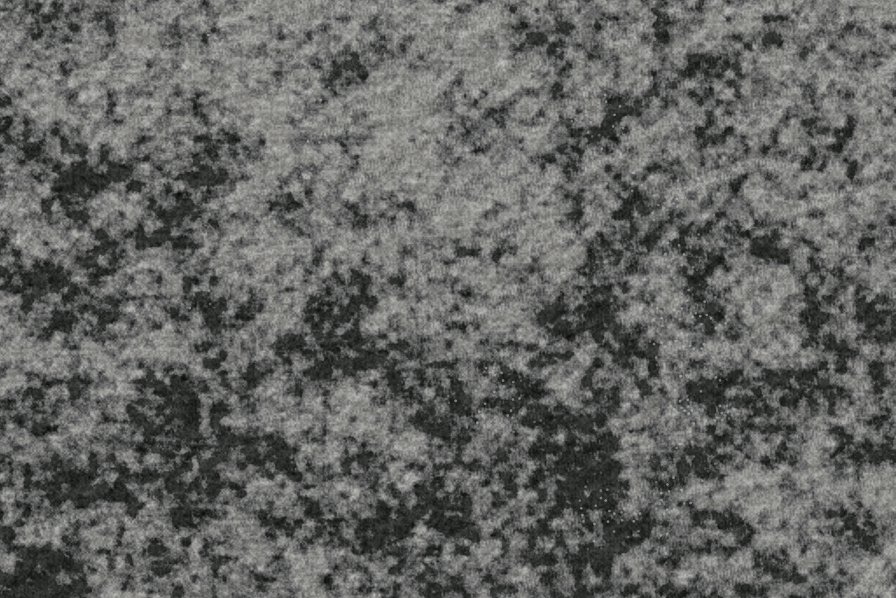
This texture is drawn by a WebGL 1 fragment shader. Its source:

```glsl
precision highp float;
// Weathered grey stone: a pale, pitted surface lit from the upper left, under
// ragged patches of grey stain and near-black lichen. Layered value noise sets
// the cover, a height difference gives the relief, fine noise gives the grain.

uniform vec2 u_resolution;

#define PATCH_SCALE 4.6
#define CLUMP_SCALE 17.0
#define CRUMB_SCALE 64.0
#define PIT_SCALE 42.0
#define GRAIN_SCALE 180.0
#define RELIEF 0.42
#define GRAIN 0.27
#define STONE vec3(0.550, 0.549, 0.538)
#define STAIN vec3(0.380, 0.385, 0.382)
#define LICHEN vec3(0.172, 0.180, 0.173)
#define FLECK vec3(0.72, 0.73, 0.74)

float hash(vec2 cell) {
  return fract(sin(dot(cell, vec2(127.1, 311.7))) * 43758.5453);
}

float noise(vec2 p) {
  vec2 cell = floor(p);
  vec2 f = fract(p);
  f = f * f * (3.0 - 2.0 * f);
  float low = mix(hash(cell), hash(cell + vec2(1.0, 0.0)), f.x);
  float high = mix(hash(cell + vec2(0.0, 1.0)), hash(cell + vec2(1.0, 1.0)), f.x);
  return mix(low, high, f.y);
}

// Turns a point to keep fine layers off the lattice of the others.
vec2 turned(vec2 p) {
  return mat2(0.8, 0.6, -0.6, 0.8) * p;
}

// Four octaves, each turned; the mean is 0.5.
float fbm(vec2 p) {
  float sum = 0.0;
  float weight = 0.5;
  for (int i = 0; i < 4; i++) {
    sum += weight * noise(p);
    p = 2.0 * turned(p) + vec2(17.3, 9.1);
    weight *= 0.5;
  }
  return sum / 0.9375;
}

// Height of the pitted surface, slightly stretched sideways.
float surface(vec2 p) {
  return fbm(p * vec2(0.8, 1.0) * PIT_SCALE + 31.0);
}

// One round dot at a random spot of each cell, present in a share of cells.
float dots(vec2 p, float share) {
  vec2 cell = floor(p);
  vec2 spot = 0.35 + 0.3 * vec2(hash(cell + 3.7), hash(cell + 8.2));
  float dotShape = 1.0 - smoothstep(0.15, 0.38, length(fract(p) - spot));
  return dotShape * step(hash(cell + 5.1), share);
}

void main() {
  vec2 p = gl_FragCoord.xy / u_resolution.y;
  float aspect = u_resolution.x / u_resolution.y;

  // Grain, used both for the edges of the growth and for the tone.
  float coarse = noise(turned(p) * GRAIN_SCALE + 7.0) - 0.5;
  float fine = noise(p.yx * GRAIN_SCALE * 1.9 + 23.0) - 0.5;
  float grain = 0.4 * coarse + 0.6 * fine;

  // Amount of growth: broad patches, clumps and crumbling edges.
  vec2 warp = vec2(noise(p * 9.0 + 3.0), noise(p * 9.0 + 47.0)) - 0.5;
  float patches = fbm((p + 0.06 * warp) * PATCH_SCALE + 5.0) - 0.5;
  float clumps = fbm(p * CLUMP_SCALE + 71.0) - 0.5;
  float crumbs = fbm(p * CRUMB_SCALE + 13.0) - 0.5;
  float growth = 0.5 + 0.44 * patches + 0.50 * clumps + 0.62 * crumbs;
  growth += 0.05 * (0.5 - p.y) + 0.04 * (0.5 - p.x / aspect) - 0.05 * grain;

  // Stone, then soft stain, then sharper lichen.
  float stain = smoothstep(0.36, 0.57, growth);
  float lichen = smoothstep(0.535, 0.67, growth);
  vec3 color = mix(STONE, STAIN, stain);
  color = mix(color, LICHEN, lichen);

  // Relief and grain, weaker on the dark growth.
  float slope = surface(p) - surface(p + vec2(-0.004, 0.006));
  float strength = mix(1.0, 0.65, lichen);
  color += strength * (RELIEF * slope + GRAIN * grain);

  // Rare pale flecks in small clusters.
  float cluster = smoothstep(0.60, 0.74, fbm(p * 6.0 + 140.0));
  float fleck = dots(turned(p) * 120.0, 0.16);
  color = mix(color, FLECK, 0.6 * cluster * fleck);

  gl_FragColor = vec4(clamp(color, 0.0, 1.0), 1.0);
}
```
